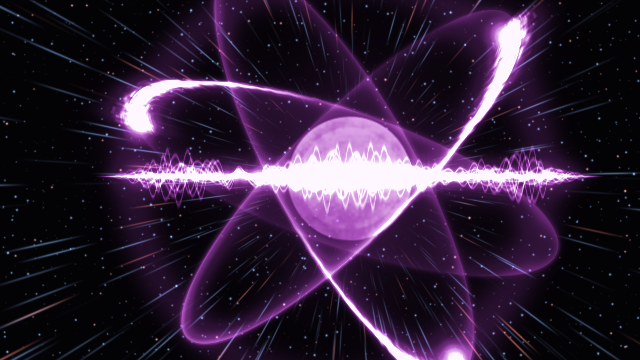
This background is drawn by a Shadertoy shader. Its source:

```glsl
// A glowing atom in space: a bright core, three tilted orbits with comets,
// and a horizontal energy beam wrapped in fine waves, over stars and streaks.
// Light is summed as one energy value, then coloured by a violet ramp.

const float TAU = 6.2831853;
const vec2 CORE = vec2(0.972, 0.504);

float hash(vec2 p) {
    vec3 q = fract(vec3(p.xyx) * 0.1031);
    q += dot(q, q.yzx + 33.33);
    return fract((q.x + q.y) * q.z);
}

float noise(vec2 p) {
    vec2 i = floor(p), f = fract(p);
    f = f * f * (3.0 - 2.0 * f);
    return mix(mix(hash(i), hash(i + vec2(1, 0)), f.x),
               mix(hash(i + vec2(0, 1)), hash(i + vec2(1, 1)), f.x), f.y);
}

float gauss(float x, float width) {
    return exp(-x * x / (width * width));
}

// Normalised ellipse coordinates in xy, signed distance in z
vec3 orbit(vec2 p, vec2 center, float angle, vec2 radii) {
    float c = cos(angle), s = sin(angle);
    p -= center;
    vec2 q = vec2(c * p.x + s * p.y, c * p.y - s * p.x) / radii;
    float k = length(q);
    return vec3(q, k * (k - 1.0) / max(length(q / radii), 0.001));
}

// Sharp outer edge with light fading inward
float rim(float d, float inner) {
    return d < 0.0 ? 0.65 * exp(d / inner) + 0.35 * exp(d / 0.012) : exp(-d / 0.005);
}

// Ragged bright head with a tapering tail that follows its orbit
float comet(vec3 o, float head) {
    float s = mod(head - atan(o.y, o.x) + 1.0, TAU) - 1.0;
    float w = mix(0.029, 0.0055, smoothstep(0.0, 1.15, s));
    float d = o.z + (noise(vec2(s * 30.0, o.z * 90.0)) - 0.5) * w * 0.9;
    float fibre = 0.5 + noise(vec2(s * 7.0, o.z * 260.0));
    float fade = smoothstep(-0.13, 0.04, s) * (1.0 - smoothstep(0.5, 1.9, s));
    float glow = 0.25 * gauss(o.z, w * 2.6) * smoothstep(-0.4, 0.1, s);
    return fade * (1.5 * gauss(d, w) * fibre + glow);
}

float headGlow(vec2 p, vec2 head) {
    float r = length(p - head);
    return 0.75 * gauss(r, 0.034) + 0.2 * exp(-r / 0.075);
}

// Jittered points, one per grid cell
vec3 stars(vec2 p, float scale) {
    vec2 id = floor(p * scale);
    vec2 spot = 0.2 + 0.6 * vec2(hash(id + 3.1), hash(id + 17.7));
    float d = length(fract(p * scale) - spot) / scale;
    float power = pow(hash(id + 41.3), 5.0);
    vec3 tint = mix(vec3(0.55, 0.75, 1.0), vec3(1.0, 0.7, 0.65), step(0.8, hash(id + 8.4)));
    return tint * power * gauss(d, 0.0018 + 0.0015 * power);
}

// Radial dashes placed in polar cells around the core
vec3 streaks(vec2 v, float count, float seed) {
    float r = length(v) + 0.001;
    float a = (atan(v.y, v.x) / TAU + 0.5) * count;
    float ray = floor(a);
    float along = log(r) * 2.6 + 9.0 * hash(vec2(ray, seed));
    vec2 id = vec2(ray, floor(along) + 50.0 + seed);
    float across = (fract(a) - 0.5) * TAU * r / count;
    float f = fract(along);
    float dash = smoothstep(0.1, 0.5, f) * (1.0 - smoothstep(0.55, 0.9, f));
    float lit = smoothstep(0.62, 1.0, hash(id)) * smoothstep(0.16, 0.5, r);
    vec3 tint = mix(vec3(0.26, 0.37, 0.5), vec3(0.55, 0.3, 0.27), step(0.86, hash(id + 5.5)));
    return tint * lit * dash * gauss(across, 0.0012 + 0.0022 * r);
}

float beam(vec2 v) {
    float u = abs(v.x) / 0.7;
    float ends = 1.0 - smoothstep(0.75, 1.02, u);
    float spikes = 0.5 + noise(vec2(v.x * 160.0, 2.0));
    float light = 1.3 * ends * exp(-abs(v.y) / (0.004 + 0.009 * gauss(u, 0.5) * spikes));
    light += 0.9 * gauss(v.x, 0.2) * gauss(v.y, 0.023);
    light += 0.32 * ends * gauss(v.y, 0.045);
    // Fine waves, thinned by slope to keep an even stroke
    float swell = ends * (0.016 + 0.065 * gauss(u - 0.68, 0.17) + 0.085 * gauss(u, 0.27));
    for (int i = 0; i < 14; i++) {
        float k = float(i), f = 22.0 + 5.5 * k;
        float bend = sin(v.x * (9.0 + k) + k * 2.4);
        float y = swell * (0.25 + 0.06 * k) * bend * sin(f * v.x + k * 1.7 + 2.0 * bend);
        float slope = swell * f * 0.6;
        light += 0.3 * ends * gauss((v.y - y) / sqrt(1.0 + slope * slope), 0.0018);
    }
    return light;
}

vec3 violetRamp(float e) {
    vec3 c = mix(vec3(0.012, 0.006, 0.018), vec3(0.18, 0.07, 0.21), smoothstep(0.0, 0.22, e));
    c = mix(c, vec3(0.40, 0.15, 0.45), smoothstep(0.2, 0.42, e));
    c = mix(c, vec3(0.67, 0.32, 0.74), smoothstep(0.4, 0.68, e));
    c = mix(c, vec3(0.85, 0.62, 0.89), smoothstep(0.65, 0.9, e));
    return mix(c, vec3(1.0, 0.97, 1.0), smoothstep(0.88, 1.2, e));
}

void mainImage(out vec4 fragColor, in vec2 fragCoord) {
    vec2 p = (fragCoord - 0.5 * iResolution.xy) / iResolution.y + vec2(0.8889, 0.5);
    vec2 v = p - CORE;
    float r = length(v);

    // Wide halo ring and central haze
    float ring = length(p - vec2(0.94, 0.5));
    float e = 0.13 * gauss(ring - 0.57, 0.065) + 0.1 * gauss(r, 0.42);

    // Orbits, each lit unevenly around its rim
    vec3 steep = orbit(p, vec2(0.956, 0.525), -1.06, vec2(0.648, 0.194));
    vec3 rising = orbit(p, vec2(0.968, 0.509), 0.785, vec2(0.632, 0.169));
    vec3 falling = orbit(p, vec2(0.961, 0.502), -0.332, vec2(0.62, 0.186));
    e += rim(steep.z, 0.035) * mix(0.42, 0.3, smoothstep(-0.5, 0.5, steep.y));
    e += rim(rising.z, 0.032) * mix(0.55, 0.2, smoothstep(-0.5, 0.6, rising.x + 0.3 * rising.y));
    e += rim(falling.z, 0.06) * mix(0.14, 0.3, smoothstep(-0.6, 0.8, falling.x + falling.y));

    // Core sphere with a brighter inner shell
    float grain = noise(v * 45.0) * 0.6 + noise(v * 110.0) * 0.4;
    float shell = 1.0 - smoothstep(0.168, 0.176, r);
    float inner = 1.0 - smoothstep(0.135, 0.147, r);
    e += shell * (0.32 + 0.16 * grain + 0.6 * v.y) + inner * 0.1 + 0.16 * gauss(r, 0.2);

    // Comets and the beam
    e += comet(falling, 3.38) + comet(rising, -0.147) + comet(steep, 0.1);
    e += headGlow(p, vec2(0.385, 0.652)) + headGlow(p, vec2(1.398, 0.905));
    e += headGlow(p, vec2(1.265, 0.005)) + beam(p - vec2(0.972, 0.51));

    // Stars and streaks behind the light
    vec3 sky = stars(p, 22.0) + stars(p + 3.7, 37.0) * 0.8;
    for (int i = 0; i < 3; i++)
        sky += streaks(v, 70.0 + 47.0 * float(i), float(i) * 13.0);
    vec3 color = violetRamp(e) + sky * (1.0 - smoothstep(0.3, 1.0, e));
    fragColor = vec4(clamp(color, 0.0, 1.0), 1.0);
}
```
